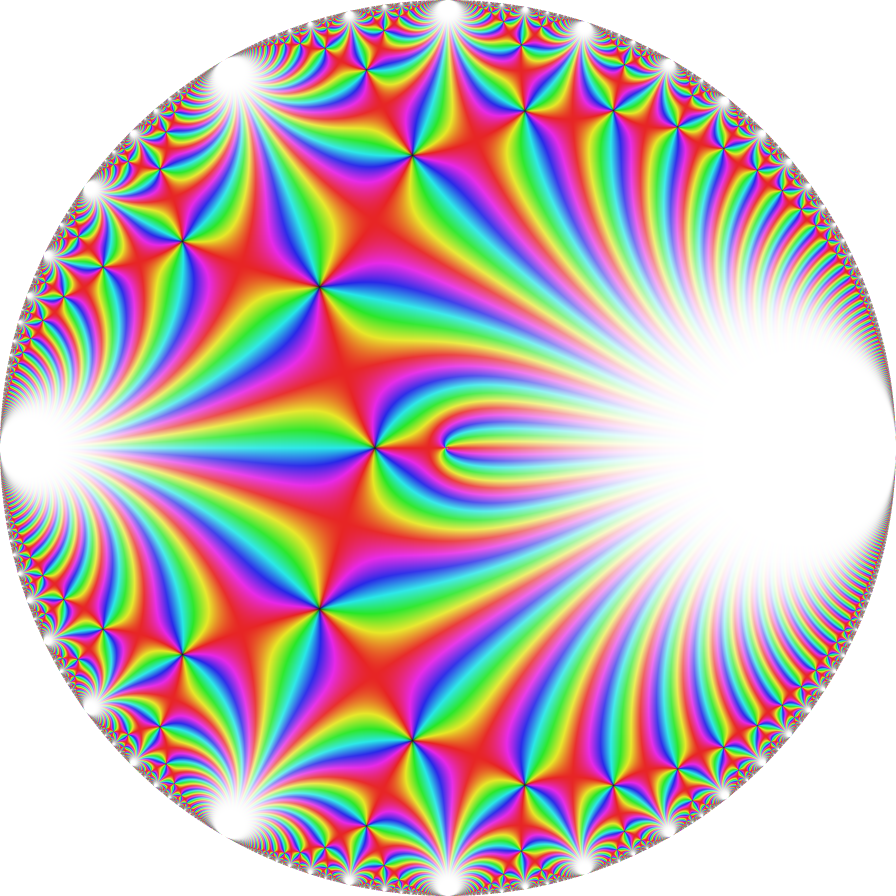
Reproduce this background procedurally as a Shadertoy shader.

```glsl
// Domain colouring of Klein's modular invariant J over the unit disk of q = exp(2 pi i tau).
// Each tau is folded into the fundamental domain, where a short series gives J;
// its phase becomes hue, its zeros darken and its cusps fade to white.

const float PI = 3.14159265;
const float TAU = 2.0 * PI;
const int FOLD_STEPS = 40;
const int SAMPLES = 3;          // per axis, for smooth edges
const vec3 WHITE = vec3(1.0);

vec2 cmul(vec2 a, vec2 b) {
    return vec2(a.x * b.x - a.y * b.y, a.x * b.y + a.y * b.x);
}

float carg(vec2 z) {
    return atan(z.y, z.x);
}

// Point of the disk to the upper half-plane
vec2 diskToHalfPlane(vec2 q) {
    return vec2(carg(q), -log(max(length(q), 1e-6))) / TAU;
}

// Translations and inversions bring tau into |x| <= 1/2, |tau| >= 1
vec2 foldToFundamental(vec2 tau) {
    for (int i = 0; i < FOLD_STEPS; i++) {
        tau.x -= floor(tau.x + 0.5);
        float norm = dot(tau, tau);
        if (norm > 0.99999) break;
        tau = vec2(-tau.x, tau.y) / max(norm, 1e-20);
    }
    return tau;
}

// Eisenstein series E4, evaluated by Horner's rule
vec2 eisenstein4(vec2 q) {
    const vec2 ONE = vec2(1.0, 0.0);
    vec2 s = 28.0 * ONE + 73.0 * q;
    s = 9.0 * ONE + cmul(q, s);
    s = ONE + cmul(q, s);
    return ONE + 240.0 * cmul(q, s);
}

// Phase of J (x) and cube root of its modulus (y)
vec2 kleinInvariant(vec2 tau) {
    float angle = TAU * tau.x;
    vec2 q = exp(-TAU * tau.y) * vec2(cos(angle), sin(angle));
    vec2 e4 = eisenstein4(q);
    vec2 eta = vec2(1.0, 0.0) - q;
    float phase = 3.0 * carg(e4) - angle - 24.0 * carg(eta);
    float rootModulus = length(e4) * exp(min(TAU * tau.y / 3.0, 40.0)) / 12.0;
    return vec2(phase, rootModulus);
}

// Colour wheel with softened extremes
vec3 phaseColour(float phase) {
    vec3 wheel = abs(fract(phase / TAU + vec3(0.0, 2.0, 1.0) / 3.0) * 6.0 - 3.0) - 1.0;
    return mix(vec3(0.1), vec3(0.9), clamp(wheel, 0.0, 1.0));
}

vec3 diskColour(vec2 q) {
    if (dot(q, q) >= 1.0) return WHITE;
    vec2 tau = foldToFundamental(diskToHalfPlane(q));
    vec2 j = kleinInvariant(tau);
    float zeroShade = 1.0 - exp(-j.y / 0.06);
    float cuspHeight = tau.y / 4.5;
    float cuspGlow = 1.0 - exp(-cuspHeight * cuspHeight);
    return mix(phaseColour(j.x) * zeroShade, WHITE, cuspGlow);
}

void mainImage(out vec4 fragColor, in vec2 fragCoord) {
    float radius = 0.5 * min(iResolution.x, iResolution.y);
    vec3 sum = vec3(0.0);

    // Average a small grid of samples inside the pixel
    for (int y = 0; y < SAMPLES; y++) {
        for (int x = 0; x < SAMPLES; x++) {
            vec2 offset = (vec2(x, y) + 0.5) / float(SAMPLES) - 0.5;
            sum += diskColour((fragCoord + offset - 0.5 * iResolution.xy) / radius);
        }
    }
    fragColor = vec4(sum / float(SAMPLES * SAMPLES), 1.0);
}
```
